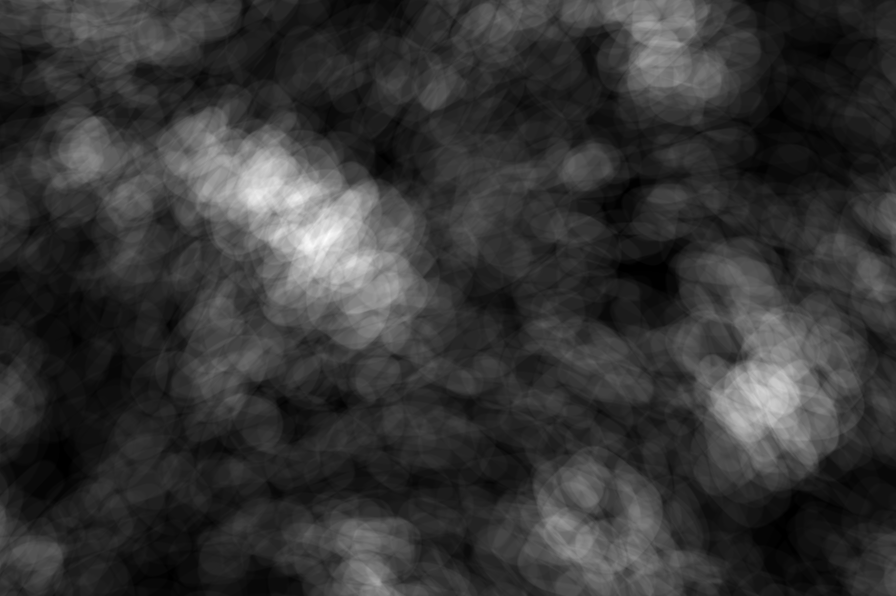
A Shadertoy shader for this texture:

```glsl
vec4 hash4(vec3 seed) {
    vec4 p = fract(seed.xyzx * vec4(0.1031, 0.1030, 0.0973, 0.1099));
    p += dot(p, p.wzxy + 33.33);
    return fract((p.xxyz + p.yzzw) * p.zywx);
}

mat2 rotation(float angle) {
    float c = cos(angle), s = sin(angle);
    return mat2(c, -s, s, c);
}

// Cloud density: exponential of layered sines, brightest near the core
float cloudDensity(vec2 p) {
    p += 0.045 * sin(p.yx * 9.0 + vec2(0.5, 2.0));
    vec2 fromCore = p - vec2(0.5, 0.67);

    // Stretch the clouds along the falling diagonal
    fromCore = rotation(0.785) * fromCore * vec2(1.2, 0.8);
    float waves = 0.0;
    for (int i = 0; i < 9; i++) {
        float n = float(i);
        vec2 direction = vec2(cos(n * 2.4 + 0.6), sin(n * 2.4 + 0.6));
        waves += cos(dot(fromCore, direction) * (5.5 + 2.1 * n) + sin(n * 4.3));
    }
    return 0.185 * exp(0.29 * waves);
}

// One sheet of translucent flakes, one candidate per grid cell
float flakeLayer(vec2 p, float layer) {
    float cellSize = mix(0.10, 0.25, fract(layer * 0.618));
    vec2 shift = hash4(vec3(layer, 7.0, 3.0)).xy * 9.0 + 20.0;

    // Crumple the outlines differently in each sheet
    p += 0.010 * sin(p.yx * vec2(17.0, 21.0) + layer * vec2(1.7, 2.9));
    p += 0.003 * sin(p.yx * vec2(53.0, 47.0) + layer * vec2(2.3, 4.1));
    vec2 grid = p / cellSize + shift;
    vec2 corner = floor(grid - 0.5);

    float light = 0.0;
    for (int k = 0; k < 4; k++) {
        vec2 cell = corner + vec2(k % 2, k / 2);
        vec4 place = hash4(vec3(cell, layer));
        vec4 form = hash4(vec3(cell, layer + 91.0));
        vec2 center = cell + place.xy;
        vec2 home = (center - shift) * cellSize;

        // Flakes follow a slowly turning grain
        float grain = 0.8 * cos(2.6 * (home.x - 0.5) - 2.5 * (home.y - 0.7));
        float angle = grain + 1.1 * (form.x - 0.5);
        vec2 radii = 0.45 * mix(0.6, 1.0, form.y) * vec2(1.0, mix(0.22, 0.95, form.z));
        vec2 q = abs(rotation(angle) * (grid - center)) / radii;
        float reach = pow(dot(q * q, q), 1.0 / 3.0);
        float mask = clamp((1.0 - reach) * radii.y * cellSize / 0.003, 0.0, 1.0);

        if (mask > 0.0) {
            float density = cloudDensity(home);
            float present = step(place.z, pow(density, 0.42));
            light += mask * present * pow(density, 0.58) * mix(0.5, 1.5, form.w);
        }
    }
    return light;
}

void mainImage(out vec4 fragColor, in vec2 fragCoord) {
    vec2 p = fragCoord / iResolution.y;
    float light = 0.0;
    for (int i = 0; i < 64; i++) {
        light += flakeLayer(p, float(i));
    }

    // Bright overlaps saturate softly
    float tone = 1.43 * (1.0 - exp(-0.049 * light)) - 0.012;
    fragColor = vec4(vec3(clamp(tone, 0.0, 1.0)), 1.0);
}
```
